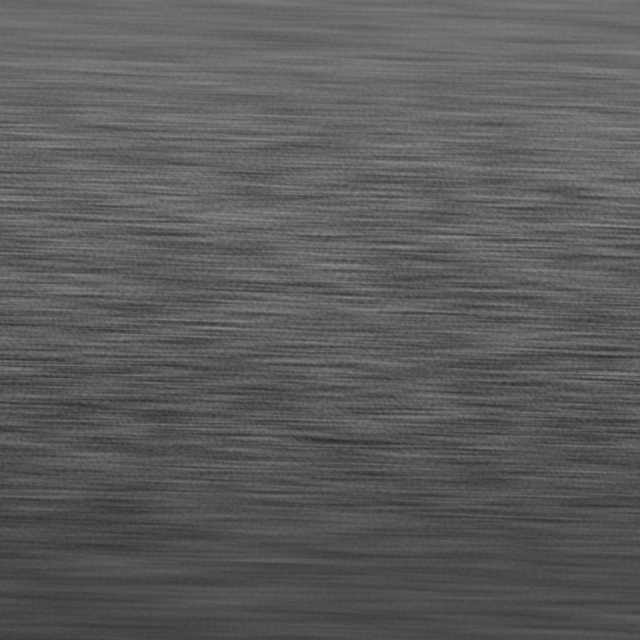
Give the GLSL for this texture, as a Shadertoy shader.

```glsl
// Dark brushed metal: long, nearly level scratches over a vertical sheen.
// Stretched gradient noise makes the scratches at several widths; the
// finest ones soften at top and bottom, as if out of focus.

// Random unit gradient for a lattice cell
vec2 cellGradient(ivec2 cell) {
    uint h = uint(cell.x) * 1597334677u ^ uint(cell.y) * 3812015801u;
    h = (h ^ (h >> 15)) * 2246822519u;
    h = (h ^ (h >> 13)) * 3266489917u;
    h ^= h >> 16;
    float angle = 6.2831853 * float(h & 65535u) / 65536.0;
    return vec2(cos(angle), sin(angle));
}

float gradientNoise(vec2 p) {
    ivec2 cell = ivec2(floor(p));
    vec2 f = fract(p);
    vec2 u = f * f * f * (f * (f * 6.0 - 15.0) + 10.0);
    float a = dot(cellGradient(cell), f);
    float b = dot(cellGradient(cell + ivec2(1, 0)), f - vec2(1, 0));
    float c = dot(cellGradient(cell + ivec2(0, 1)), f - vec2(0, 1));
    float d = dot(cellGradient(cell + ivec2(1, 1)), f - vec2(1, 1));
    return mix(mix(a, b, u.x), mix(c, d, u.x), u.y);
}

// One layer of scratches; the shear staggers their ends between rows
float scratches(vec2 p, vec2 density, float seed) {
    vec2 q = p * density;
    q.x += q.y * 0.37;
    return gradientNoise(q + seed * vec2(17.3, 41.7));
}

// Fine speckle, turned off the pixel axes to hide the lattice
float grain(vec2 p) {
    return gradientNoise(mat2(0.8, 0.6, -0.6, 0.8) * p * vec2(150.0, 215.0) + 7.3);
}

void mainImage(out vec4 fragColor, in vec2 fragCoord) {
    vec2 uv = fragCoord / iResolution.xy;

    // Brushing direction falls slightly to the right and bends a little
    vec2 p = vec2(uv.x, uv.y + 0.016 * uv.x);
    p.y += 0.002 * gradientNoise(uv * vec2(2.0, 3.0));

    float focus = smoothstep(0.05, 0.38, uv.y) * (1.0 - smoothstep(0.68, 1.0, uv.y));

    // Sheen: bright top, dark bottom, dimmer lower left corner
    float shade = mix(0.284, 0.433, smoothstep(-0.15, 1.12, uv.y));
    shade -= 0.018 * (1.0 - smoothstep(0.0, 0.45, uv.x)) * (1.0 - smoothstep(0.1, 0.7, uv.y));
    shade += 0.018 * scratches(p, vec2(1.3, 10.0), 1.0);

    // Scratches from broad to hairline
    shade += 0.032 * scratches(p, vec2(2.2, 40.0), 2.0);
    shade += 0.060 * scratches(p, vec2(4.0, 88.0), 3.0);
    shade += mix(0.045, 0.095, focus) * scratches(p, vec2(6.5, 150.0), 4.0);
    shade += mix(0.020, 0.115, focus) * scratches(p, vec2(13.0, 215.0), 5.0);

    // Hairlines gather in patches
    float patches = 0.6 + 1.2 * smoothstep(-0.3, 0.4, scratches(p, vec2(2.0, 24.0), 6.0));
    shade += mix(0.012, 0.075, focus) * patches * scratches(p, vec2(7.0, 235.0), 7.0);

    // Fine grain between the scratches
    shade += mix(0.025, 0.075, focus) * grain(p);

    fragColor = vec4(vec3(shade), 1.0);
}
```
